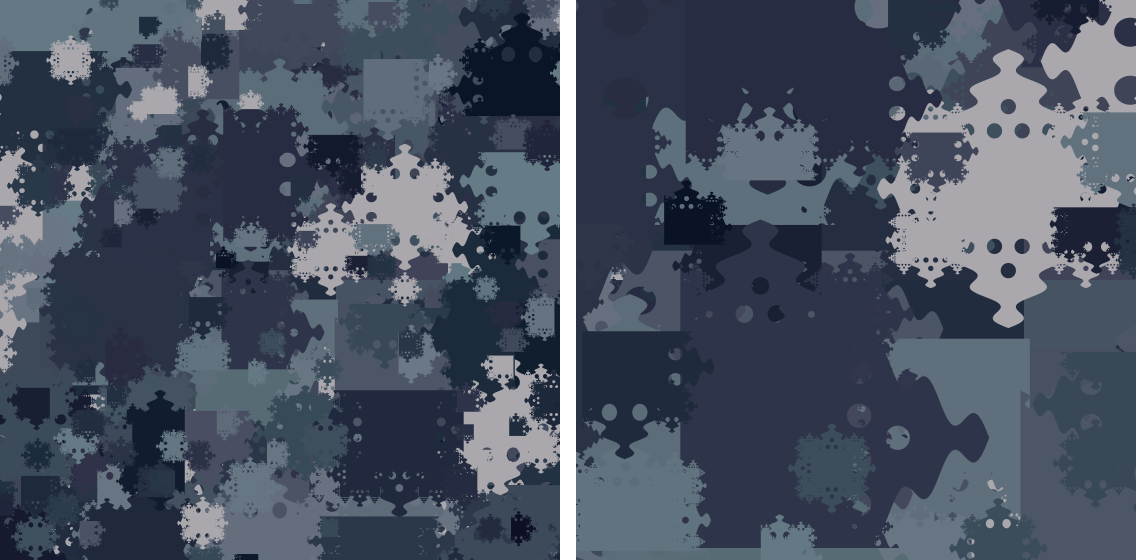
Left: the whole. Right: its middle third, enlarged.
Write a WebGL 1 fragment shader that draws this pattern.

```glsl
precision highp float;
// Layered digital camouflage in navy, slate and pale grey. Each motif is a block
// with scalloped, perforated triangles on its sides and shrinking copies of itself
// at its corners. Motifs are scattered on jittered grids of several cell sizes.
uniform vec2 u_resolution;

vec4 random4(vec3 key) {
  float s = dot(key, vec3(127.1, 311.7, 74.7));
  return fract(sin(s + vec4(0.0, 1.7, 3.1, 5.3)) * 43758.545);
}

// Weighted choice of a base tone, with a slight shift in value and hue.
vec3 camoColor(vec4 r) {
  vec3 tone = vec3(0.15, 0.19, 0.265);
  if (r.x > 0.33) tone = vec3(0.26, 0.305, 0.37);
  if (r.x > 0.56) tone = vec3(0.38, 0.44, 0.49);
  if (r.x > 0.78) tone = vec3(0.07, 0.10, 0.175);
  if (r.x > 0.885) return vec3(0.665, 0.66, 0.68);
  if (r.x > 0.982) return vec3(0.83, 0.83, 0.85);
  return tone + (r.y - 0.5) * 0.07 + (r.z - 0.5) * vec3(-0.035, 0.025, 0.0);
}

// Scalloped triangle rising from v = 0 on a base of the given half width,
// with one row of two or four holes and sometimes a single hole above.
float scallopedTriangle(float u, float v, float base, float holeStyle) {
  float s = abs(u) / base;
  float y = v / base;
  float t = y / 1.35;
  float halfWidth = min(1.0 - t - 0.13 * sin(18.85 * t), 1.0);
  float slope = (1.0 + 2.45 * cos(18.85 * t)) / 1.35;
  float d = (s - halfWidth) / sqrt(1.0 + slope * slope);
  d = max(d, -y - 0.9);
  float hole = 0.18 - length(vec2(s - 0.36, (y - 0.24) * 0.9));
  if (holeStyle > 0.55) {
    hole = 0.11 - length(vec2(abs(s - 0.4) - 0.2, y - 0.17));
    hole = max(hole, 0.11 - length(vec2(s, y - 0.52)));
  }
  if (holeStyle > 0.85) hole = -1.0;
  return max(d, hole) * base;
}

// Block with four triangles, repeated at its corners on three levels.
float motifDistance(vec2 p, vec2 halfSize, float shrink, float holeStyle) {
  float d = 10.0;
  for (int level = 0; level < 3; level++) {
    vec2 q = abs(p) - halfSize;
    d = min(d, max(q.x, q.y));
    d = min(d, scallopedTriangle(p.x, q.y, halfSize.x, holeStyle));
    d = min(d, scallopedTriangle(p.y, q.x, halfSize.y, holeStyle));
    p = abs(p) - halfSize * 1.12;
    halfSize *= shrink;
  }
  return d;
}

// Paints one grid of motifs over the colour below.
vec3 paintLayer(vec3 color, vec2 uv, float cells, float seed, float density) {
  vec2 p = uv * cells + vec2(0.37, 0.61) * seed;
  vec2 corner = floor(p - 0.5);
  float pixel = cells / u_resolution.y;
  for (int j = 0; j < 2; j++) {
    for (int i = 0; i < 2; i++) {
      vec2 id = corner + vec2(float(i), float(j));
      vec4 place = random4(vec3(id, seed));
      if (place.z > density) continue;
      vec4 shape = random4(vec3(id.yx + 17.0, seed + 3.0));
      vec4 cut = random4(vec3(id + 41.0, seed + 7.0));
      vec2 q = p - id - 0.5 - (place.xy - 0.5) * 0.4;
      vec2 halfSize = mix(vec2(0.2), vec2(0.34), shape.xy);
      float d = motifDistance(q, halfSize, mix(0.24, 0.4, shape.z), shape.w);

      // Straight cuts along block sides.
      vec2 facing = sign(cut.xy - 0.5);
      vec2 side = q * facing - halfSize;
      if (cut.z < 0.5) d = max(d, side.x);
      if (cut.w < 0.5) d = max(d, side.y);

      vec3 tone = camoColor(random4(vec3(id + 73.0, seed + 11.0)));
      color = mix(color, tone, clamp(0.5 - d / pixel, 0.0, 1.0));
    }
  }
  return color;
}

void main() {
  vec2 uv = gl_FragCoord.xy / u_resolution.y;

  // Plain rectangular patches underneath.
  vec3 color = camoColor(random4(vec3(floor(uv * vec2(5.0, 6.0)), 2.0)));

  // Large and medium motifs, interleaved in size.
  for (int n = 0; n < 9; n++) {
    float k = float(n);
    float spread = fract(k * 0.618 + 0.3);
    color = paintLayer(color, uv, 4.2 + 6.0 * spread * spread, k + 1.0, 0.62);
  }

  // Sparse small motifs as lace on top.
  color = paintLayer(color, uv, 13.0, 21.0, 0.2);
  color = paintLayer(color, uv, 21.0, 22.0, 0.14);
  gl_FragColor = vec4(color, 1.0);
}
```
